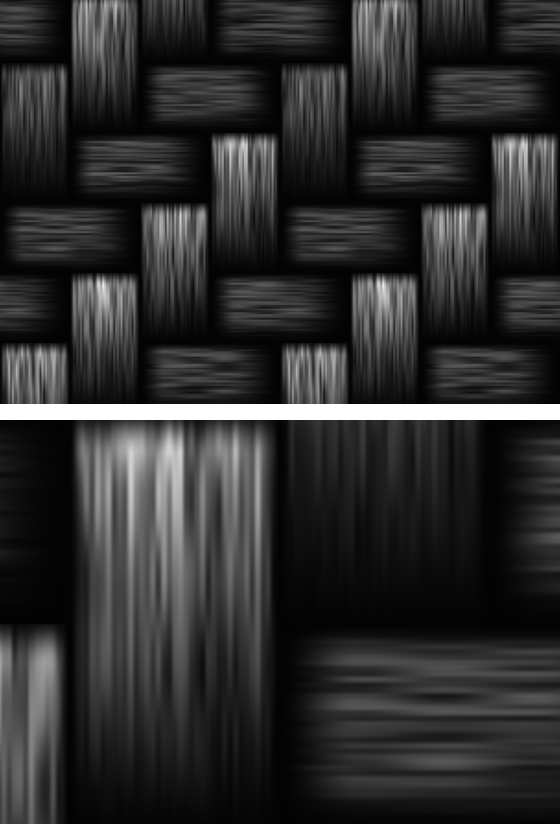
Top: the whole. Bottom: its middle third, enlarged.
A WebGL 1 fragment shader for this pattern:

```glsl
precision highp float;
// Dark 2/2 twill weave of brushed fibre strands, eight cells across.
// Each cell finds its strand from a diagonal phase; stretched value noise
// draws the fibres, and edge falloffs round the strand and sink its ends.

uniform vec2 u_resolution;

float hash(vec2 p) {
  vec3 q = fract(p.xyx * vec3(0.1031, 0.1030, 0.0973));
  q += dot(q, q.yzx + 33.33);
  return fract((q.x + q.y) * q.z);
}

float valueNoise(vec2 p) {
  vec2 i = floor(p);
  vec2 f = fract(p);
  f = f * f * (3.0 - 2.0 * f);
  return mix(mix(hash(i), hash(i + vec2(1.0, 0.0)), f.x),
             mix(hash(i + vec2(0.0, 1.0)), hash(i + 1.0), f.x), f.y);
}

// Fine streaks: x runs across the strand, y along it.
float fibres(vec2 p, vec2 seed) {
  vec2 shift = seed * vec2(61.0, 37.0) + 200.0;
  float fine = valueNoise(p * vec2(38.0, 5.0) + shift);
  float coarse = valueNoise(p * vec2(17.0, 3.0) + shift + 91.0);
  return 0.1 + 1.8 * mix(coarse, fine, 0.58);
}

// Rises over the first width and falls over the last one.
float falloff(float x, float rise, float fall) {
  return smoothstep(0.0, rise, x) * (1.0 - smoothstep(1.0 - fall, 1.0, x));
}

// Bright upright strand, lit near its top and fading downward.
float uprightStrand(float across, float along, vec2 start) {
  float sides = falloff(across, 0.07, 0.1) * (0.72 + 0.28 * falloff(across, 0.4, 0.6));
  float light = smoothstep(-0.02, 0.1, along) * pow(1.0 - along, 1.2);
  float tone = abs(start.y - 1.0) < 0.5 ? 0.68 : 1.0;
  return 0.64 * tone * sides * light * fibres(vec2(across, along), start);
}

// Dim level strand, shaded at both ends and along its lower side.
float levelStrand(float across, float along, vec2 start) {
  float sides = falloff(across, 0.16, 0.4);
  float ends = falloff(along, 0.18, 0.4);
  return 0.2 * sides * ends * fibres(vec2(across, along), start + vec2(7.0, 13.0));
}

void main() {
  // Cell coordinates, counted from the upper left.
  vec2 p = vec2(gl_FragCoord.x, u_resolution.y - gl_FragCoord.y) * 8.0 / u_resolution.x;
  p.y += 0.104;
  vec2 cell = floor(p);
  vec2 local = fract(p);

  // Phases 0 and 1 are the halves of an upright strand, 2 and 3 of a level one.
  float phase = mod(cell.x + cell.y - 1.0, 4.0);
  float shade;
  if (phase < 1.5) {
    vec2 start = vec2(mod(cell.x, 4.0), cell.y - phase);
    shade = uprightStrand(local.x, (local.y + phase) * 0.5, start);
  } else {
    float part = phase - 2.0;
    vec2 start = vec2(mod(cell.x - part, 4.0), cell.y);
    shade = levelStrand(local.y, (local.x + part) * 0.5, start);
  }

  gl_FragColor = vec4(vec3(0.012 + shade), 1.0);
}
```
